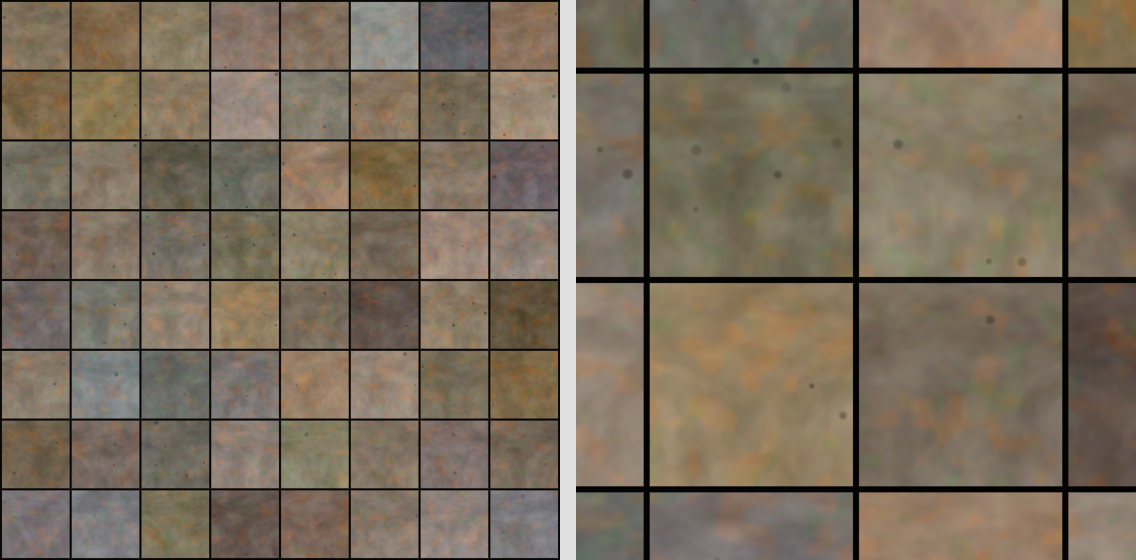
Left, the full canvas; right, a detail of the centre.
This pattern is drawn by a WebGL 2 fragment shader. Its source:

```glsl
#version 300 es
precision highp float;
// An 8 by 8 wall of weathered stone tiles parted by thin black joints.
// Each tile takes a hashed tone and tint; soft cellular noise adds clouds,
// rusty and mossy stains, and sparse dark pits.

#define TILES 8.0
#define PITCH 0.1246
#define JOINT_WIDTH 0.0036
#define TONE_SPREAD 0.105
#define WARMTH_SPREAD 0.095
#define BLUSH_SPREAD 0.022
#define CLOUD_CONTRAST 0.13
#define STAIN_STRENGTH 0.075
#define PIT_CHANCE 0.035
#define STONE vec3(0.490, 0.436, 0.377)
#define JOINT_COLOR vec3(0.012, 0.012, 0.010)

uniform vec2 u_resolution;
out vec4 fragColor;

// Three random values in 0..1 for an integer cell and a seed.
vec3 hash3(vec2 cell, float seed) {
    uvec3 v = uvec3(ivec3(vec3(cell, seed)) + 4096);
    v = v * 1664525u + 1013904223u;
    v.x += v.y * v.z; v.y += v.z * v.x; v.z += v.x * v.y;
    v ^= v >> 16u;
    v.x += v.y * v.z; v.y += v.z * v.x; v.z += v.x * v.y;
    return vec3(v >> 8u) / 16777216.0;
}

// Cellular noise blended by distance: three centred channels.
vec3 softCells(vec2 p, float seed) {
    vec2 cell = floor(p);
    vec3 total = vec3(0.0);
    float weights = 0.0;
    for (int y = -1; y <= 1; y++) {
        for (int x = -1; x <= 1; x++) {
            vec2 id = cell + vec2(x, y);
            vec2 gap = id + 0.2 + 0.6 * hash3(id, seed).xy - p;
            float reach = max(0.0, 1.0 - dot(gap, gap) / 1.44);
            float weight = reach * reach * reach * reach;
            total += weight * (hash3(id, seed + 1.0) - 0.5);
            weights += weight;
        }
    }
    return total / max(weights, 1e-4);
}

// Three octaves of soft cells.
vec3 clouds(vec2 p, float seed) {
    vec3 total = vec3(0.0);
    float amplitude = 0.6;
    for (int i = 0; i < 3; i++) {
        total += amplitude * softCells(p, seed + 7.0 * float(i));
        p = p * 2.1 + 3.7;
        amplitude *= 0.62;
    }
    return total;
}

// Coverage of small round pits scattered over one tile.
float pits(vec2 p, float seed) {
    vec2 grid = p * 7.0;
    vec2 cell = floor(grid);
    vec3 h = hash3(cell, seed);
    vec3 shape = hash3(cell, seed + 1.0);
    float radius = mix(0.12, 0.28, shape.x);
    float d = length(grid - cell - mix(vec2(0.3), vec2(0.7), h.xy));
    return step(h.z, PIT_CHANCE) * mix(0.35, 1.0, shape.y)
         * (1.0 - smoothstep(radius * 0.3, radius, d));
}

// Overall colour of a tile: brightness, warm to cool, green to pink.
vec3 tileColor(float seed) {
    vec3 a = hash3(vec2(3.0, 5.0), seed);
    vec3 b = hash3(vec2(7.0, 2.0), seed);
    vec3 c = hash3(vec2(1.0, 9.0), seed);
    vec3 spread = a + b + c - 1.5;
    return STONE + TONE_SPREAD * spread.x
         + WARMTH_SPREAD * spread.y * vec3(0.42, 0.0, -0.75)
         + BLUSH_SPREAD * spread.z * vec3(0.7, -0.7, 0.5);
}

vec3 stone(vec2 p, float seed) {
    vec3 color = tileColor(seed);

    // Shared wear: a dusky upper band, a paler lower half, common clouds.
    float shade = -0.030 * smoothstep(0.25, 0.72, p.y)
                + 0.022 * smoothstep(0.78, 1.0, p.y) + 0.012;
    shade += 0.06 * clouds(p * vec2(4.0, 5.0), 11.0).x;

    // Own clouds: level drifts above, upright wisps below.
    vec2 stretch = mix(vec2(5.5, 4.0), vec2(3.5, 6.0), smoothstep(0.3, 0.7, p.y));
    vec3 mottle = clouds((p - 0.5) * stretch + 20.0, seed + 40.0);
    color += shade + CLOUD_CONTRAST * mottle.x;
    color += 0.055 * mottle.y * vec3(0.6, 0.0, -0.7);

    // Fine rusty and mossy stains.
    vec3 stain = softCells(p * 11.0, seed + 70.0);
    float rust = smoothstep(0.12, 0.42, stain.x + 0.5 * mottle.y);
    float moss = smoothstep(0.15, 0.45, stain.y + 0.5 * mottle.z);
    color += STAIN_STRENGTH * rust * vec3(0.7, 0.0, -0.45);
    color += STAIN_STRENGTH * moss * vec3(-0.35, 0.15, -0.25);
    color += 0.022 * softCells(p * 24.0, seed + 90.0);

    return color * (1.0 - 0.32 * pits(p, seed + 110.0));
}

void main() {
    vec2 uv = gl_FragCoord.xy / u_resolution;
    vec2 wall = (uv - 0.5) / PITCH + 0.5 * TILES;
    vec2 tile = clamp(floor(wall), 0.0, TILES - 1.0);
    float seed = 200.0 * (1.0 + tile.x + TILES * tile.y);

    // Joints, smoothed over about one pixel.
    vec2 gap = abs(wall - round(wall)) * PITCH;
    float blur = 0.75 / min(u_resolution.x, u_resolution.y);
    float face = smoothstep(-blur, blur, min(gap.x, gap.y) - 0.5 * JOINT_WIDTH);
    fragColor = vec4(mix(JOINT_COLOR, stone(wall - tile, seed), face), 1.0);
}
```
